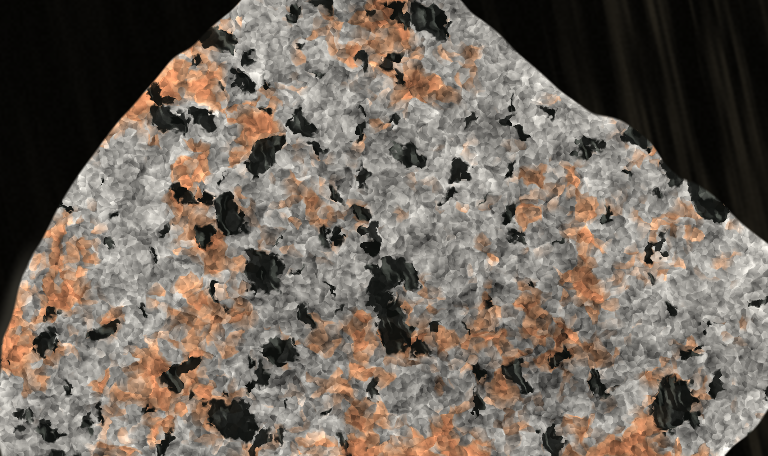
Reproduce this texture procedurally as a WebGL 2 fragment shader.

```glsl
#version 300 es
precision highp float;
// A broken block of pale granite on dark, grained wood.
// Soft Voronoi grains at three scales give the crystals; noise adds ochre
// stains, and jittered, ragged ellipses make the black mica clusters.

uniform vec2 u_resolution;
out vec4 fragColor;

const vec3 QUARTZ = vec3(1.0, 0.985, 0.95);
const vec3 OCHRE = vec3(0.70, 0.49, 0.34);
const vec3 RUST = vec3(0.66, 0.35, 0.20);
const vec3 MICA = vec3(0.045, 0.052, 0.045);
const vec3 MICA_SHEEN = vec3(0.32, 0.34, 0.31);
const vec3 WOOD_DARK = vec3(0.022, 0.020, 0.014);
const vec3 WOOD_LIGHT = vec3(0.150, 0.135, 0.105);
const vec3 ROCK_SIDE = vec3(0.25, 0.24, 0.21);
const float ROCK_TONE = 0.59;
const float COARSE = 22.0;   // grains per canvas height
const float MEDIUM = 46.0;
const float FINE = 100.0;
const float MICA_CELL = 0.15;
const float SPECK_CELL = 0.085;

vec2 hash22(vec2 p) {
  vec3 q = fract(vec3(p.xyx) * vec3(0.1031, 0.1030, 0.0973));
  q += dot(q, q.yzx + 33.33);
  return fract((q.xx + q.yz) * q.zy);
}

float noise(vec2 p) {
  vec2 i = floor(p), f = fract(p);
  f = f * f * (3.0 - 2.0 * f);
  float a = mix(hash22(i).x, hash22(i + vec2(1, 0)).x, f.x);
  float b = mix(hash22(i + vec2(0, 1)).x, hash22(i + vec2(1, 1)).x, f.x);
  return mix(a, b, f.y);
}

float fbm(vec2 p) {
  float sum = 0.0, amp = 0.5;
  for (int i = 0; i < 4; i++) {
    sum += amp * noise(p);
    p = mat2(1.6, 1.2, -1.2, 1.6) * p + 17.3;
    amp *= 0.5;
  }
  return sum / 0.9375;
}

// Soft Voronoi: x = tilted facet tone, centred on 0; y = random per grain
vec2 grains(vec2 p) {
  vec2 cell = floor(p), sum = vec2(0.0);
  float total = 0.0;
  for (int j = -1; j <= 1; j++)
  for (int i = -1; i <= 1; i++) {
    vec2 id = cell + vec2(i, j);
    vec2 offset = p - id - hash22(id);
    vec2 rnd = hash22(id + 71.7);
    float angle = 6.2832 * hash22(id + 133.1).x;
    float facet = dot(offset, vec2(cos(angle), sin(angle)));
    float weight = exp(-26.0 * length(offset));
    sum += weight * vec2(rnd.x - 0.5 + 0.7 * facet, rnd.y);
    total += weight;
  }
  return sum / total;
}

// Ragged, mostly upright ellipses scattered on a jittered grid
float clusters(vec2 p, float size, float chance, float seed) {
  vec2 cell = floor(p / size);
  float mask = 0.0;
  for (int j = -1; j <= 1; j++)
  for (int i = -1; i <= 1; i++) {
    vec2 id = cell + vec2(i, j);
    vec2 rnd = hash22(id + seed), shape = hash22(id + seed + 51.3);
    vec2 q = p - (id + 0.1 + 0.8 * hash22(id + seed + 9.7)) * size;
    float angle = (shape.x - 0.4) * 2.2;
    q = mat2(cos(angle), -sin(angle), sin(angle), cos(angle)) * q;
    float radius = size * (0.08 + 0.27 * rnd.y * rnd.y);
    float d = length(q / vec2(mix(0.5, 0.85, shape.y), 1.25)) - radius;
    mask = max(mask, step(rnd.x, chance) * (1.0 - smoothstep(-0.004, 0.004, d)));
  }
  return mask;
}

// Approximate signed distance to the outline, positive inside the rock
float rockOutline(vec2 p) {
  vec2 q = p + 0.014 * (vec2(noise(p * 16.0), noise(p * 16.0 + 40.0)) - 0.5);
  float left = q.x - 0.422 * (q.y - 0.19) - 0.645 * (q.y - 0.19) * (q.y - 0.64);
  float notch = (q.x - 1.48) / 0.04;
  float top = 1.0 - 0.86 * (q.x - 1.0) + 0.055 * smoothstep(1.26, 1.38, q.x)
            - 0.03 * exp(-notch * notch);
  return min(left * 0.8, min((top - q.y) * 0.76, (1.59 + q.y - q.x) * 0.7));
}

vec3 wood(vec2 p) {
  float across = p.x + 0.22 * p.y;
  float stripe = noise(vec2(across * 34.0, p.y * 2.0));
  stripe = 0.65 * stripe + 0.35 * noise(vec2(across * 90.0, p.y * 7.0));
  float lit = 0.12 + 0.88 * smoothstep(0.9, 1.5, p.x);
  vec3 col = mix(WOOD_DARK, WOOD_LIGHT, lit * smoothstep(0.35, 0.95, stripe));
  return col + 0.012 * (noise(p * 150.0) - 0.5);
}

vec3 granite(vec2 p, float depth) {
  vec2 warp = vec2(fbm(p * 28.0), fbm(p * 28.0 + 60.0)) - 0.5;
  vec2 q = p + 0.035 * warp;
  vec2 coarse = grains(q * COARSE), medium = grains(q * MEDIUM + 7.0);
  vec2 fine = grains((p + 0.012 * warp) * FINE + 31.0);

  // Pale crystals, a bright rim and a shaded hollow low in the centre
  float tone = ROCK_TONE + 0.15 * coarse.x + 0.21 * medium.x + 0.16 * fine.x;
  tone += 0.22 * (fbm(p * 5.0 + 3.0) - 0.5) + 0.10 * (fbm(p * 120.0) - 0.5);
  tone += 0.10 * (1.0 - smoothstep(0.0, 0.05, depth));
  vec2 hollow = (p - vec2(1.02, 0.20)) / vec2(0.32, 0.16);
  float shade = exp(-dot(hollow, hollow));
  tone -= 0.13 * shade;
  tone += 0.18 * smoothstep(0.82, 0.97, medium.y) * fine.y;
  vec3 col = QUARTZ * tone;

  // Iron stains follow patches but break along grains
  float patches = fbm(p * 7.0 + 11.0) + 0.30 * (coarse.y - 0.5)
                + 0.24 * (medium.y - 0.5) + 0.10 * shade;
  float stain = smoothstep(0.50, 0.76, patches);
  vec3 warm = mix(OCHRE, RUST, 0.6 * smoothstep(0.70, 0.90, patches));
  col = mix(col, warm * (tone / ROCK_TONE), 0.85 * stain);

  // Black mica with thin bright cleavage streaks
  vec2 ragged = p + 0.055 * warp + 0.012 * (vec2(fine.y, medium.y) - 0.5);
  float mica = max(clusters(ragged, MICA_CELL, 0.68, 5.0),
                   clusters(ragged, SPECK_CELL, 0.42, 83.0));
  float streak = noise(vec2(q.x * 125.0 + q.y * 45.0, q.y * 38.0));
  float sheen = smoothstep(0.58, 0.95, streak) * (0.4 + 0.6 * fine.y);
  return mix(col, mix(MICA, MICA_SHEEN, sheen), mica * (0.82 + 0.18 * medium.y));
}

void main() {
  vec2 p = gl_FragCoord.xy / u_resolution.y;
  float edge = 1.5 / u_resolution.y;
  float depth = rockOutline(p);

  // Shadowed flank of the block at the lower left
  float flank = smoothstep(-0.035, -0.005, depth)
              * (1.0 - smoothstep(0.35, 0.52, p.y)) * step(p.x, 0.5);
  vec3 col = mix(wood(p), ROCK_SIDE, 0.7 * flank);
  col = mix(col, granite(p, depth), smoothstep(-edge, edge, depth));
  fragColor = vec4(clamp(col, 0.0, 1.0), 1.0);
}
```
